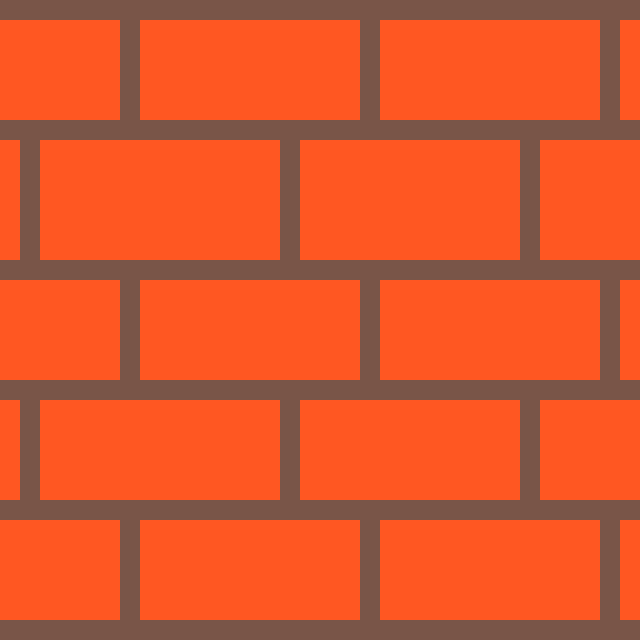
This pattern is drawn by a three.js fragment shader. Its source:

```glsl
varying vec2 vUv;

// Signed distance to the nearest one-unit joint, starting at 0 and every period
float jointDistance(float x, float period) {
  return abs(mod(x - 0.5 + period * 0.5, period) - period * 0.5) - 0.5;
}

// Edge coverage over one screen pixel
float coverage(float d, float pixel) {
  return clamp(0.5 - d / pixel, 0.0, 1.0);
}

void main() {
  // The wall is 32 joint widths across and up
  vec2 p = vUv * 32.0;
  vec2 pixel = max(fwidth(p), vec2(1e-4));

  // Five courses; the fourth from the bottom is one unit taller
  float y = p.y - clamp(p.y - 21.0, 0.0, 1.0);
  float course = floor(y / 6.0);
  float bed = coverage(jointDistance(y, 6.0), pixel.y);

  // Staggered courses start earlier and have one brick a unit longer
  float staggered = mod(course, 2.0);
  float x = p.x - mix(6.0, 1.0 + clamp(p.x - 7.0, 0.0, 1.0), staggered);
  float head = coverage(jointDistance(x, 12.0), pixel.x);

  vec3 brick = vec3(1.0, 0.341, 0.133);
  vec3 mortar = vec3(0.475, 0.333, 0.282);
  gl_FragColor = vec4(mix(brick, mortar, max(bed, head)), 1.0);
}
```
